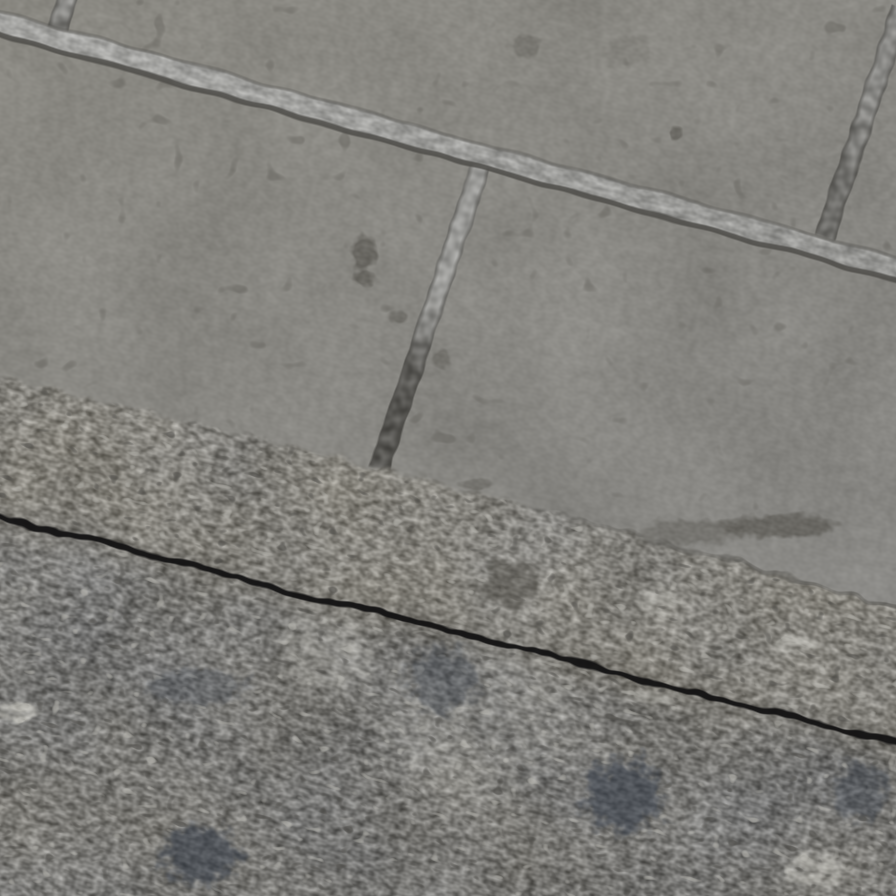
Reproduce this texture procedurally as a WebGL 2 fragment shader.

```glsl
#version 300 es
precision highp float;
// Smooth paving slabs with mortar joints above a coarse, cracked kerb stone.
// Line and segment distances place the edges; gradient noise gives the grain,
// and short lists of warped ellipses place the stains, gum spots and pale patches.
uniform vec2 u_resolution;
out vec4 fragColor;

const vec3 PAVING = vec3(0.535, 0.530, 0.510);
const vec3 KERB = vec3(0.520, 0.512, 0.488);
const vec3 KERB_FRONT = vec3(0.470, 0.467, 0.455);
const vec3 MORTAR = vec3(0.645, 0.645, 0.635);
const vec3 GROOVE = vec3(0.300, 0.295, 0.280);
const vec3 STAIN = vec3(0.350, 0.342, 0.320);
const vec3 GUM = vec3(0.280, 0.300, 0.330);
const vec3 PALE = vec3(0.720, 0.715, 0.690);
const vec3 CRACK = vec3(0.070, 0.068, 0.070);
const float MAIN_HALF = 0.0125;
const float CROSS_HALF = 0.0115;
const float CRACK_HALF = 0.0032;
const float SLOPE = -0.255;

// Ellipses: centre xy, radii zw
const vec4 STAINS[10] = vec4[10](
  vec4(0.406, 0.718, 0.016, 0.020), vec4(0.407, 0.689, 0.012, 0.010),
  vec4(0.443, 0.646, 0.013, 0.008), vec4(0.494, 0.601, 0.012, 0.012),
  vec4(0.530, 0.460, 0.018, 0.008), vec4(0.585, 0.948, 0.020, 0.014),
  vec4(0.700, 0.942, 0.028, 0.018), vec4(0.755, 0.850, 0.008, 0.008),
  vec4(0.770, 0.406, 0.062, 0.015), vec4(0.868, 0.413, 0.066, 0.014));
const float STAIN_STRENGTH[10] = float[10](
  0.65, 0.65, 0.45, 0.45, 0.40, 0.35, 0.18, 0.55, 0.40, 0.65);
const vec4 SPOTS[6] = vec4[6](
  vec4(0.569, 0.349, 0.032, 0.030), vec4(0.697, 0.112, 0.046, 0.044),
  vec4(0.224, 0.047, 0.046, 0.036), vec4(0.960, 0.117, 0.032, 0.034),
  vec4(0.495, 0.240, 0.042, 0.040), vec4(0.222, 0.233, 0.060, 0.022));
const float SPOT_STRENGTH[6] = float[6](0.70, 0.85, 0.80, 0.60, 0.50, 0.40);
const vec4 PATCHES[7] = vec4[7](
  vec4(0.530, 0.190, 0.110, 0.090), vec4(0.365, 0.270, 0.055, 0.045),
  vec4(0.910, 0.028, 0.035, 0.022), vec4(0.018, 0.205, 0.024, 0.012),
  vec4(0.736, 0.328, 0.025, 0.018), vec4(0.885, 0.281, 0.025, 0.012),
  vec4(0.735, 0.223, 0.030, 0.009));
const float PATCH_STRENGTH[7] = float[7](0.32, 0.42, 0.75, 0.90, 0.65, 0.65, 0.65);

vec2 gradient(vec2 cell) {
  vec3 h = fract(cell.xyx * vec3(0.1031, 0.1030, 0.0973));
  h += dot(h, h.yzx + 33.33);
  float a = 6.2832 * fract((h.x + h.y) * h.z);
  return vec2(cos(a), sin(a));
}

float noise(vec2 p) {
  vec2 i = floor(p), f = p - i, u = f * f * f * (f * (f * 6.0 - 15.0) + 10.0);
  vec2 e = vec2(1.0, 0.0);
  return mix(mix(dot(gradient(i), f), dot(gradient(i + e), f - e), u.x),
             mix(dot(gradient(i + e.yx), f - e.yx), dot(gradient(i + 1.0), f - 1.0), u.x), u.y);
}

float fbm(vec2 p) {
  float sum = 0.0, amp = 0.6;
  for (int i = 0; i < 4; i++) {
    sum += amp * noise(p);
    p = p * 2.03 + 17.3;
    amp *= 0.5;
  }
  return sum;
}

float band(float d, float halfWidth, float soft) {
  return 1.0 - smoothstep(halfWidth - soft, halfWidth + soft, abs(d));
}

float blob(vec2 p, vec4 e) {
  float d = length((p - e.xy) / e.zw) + 0.45 * noise(p * 55.0) + 0.25 * noise(p * 130.0);
  return 1.0 - smoothstep(0.65, 1.15, d);
}

// Mortar joint from a to b; grime rises from 0 to 1 where it is filled with dirt
void crossJoint(inout vec3 col, vec2 p, vec2 a, vec2 b, vec2 grime, float soft) {
  vec2 ab = b - a, dir = normalize(ab);
  float t = dot(p - a, ab) / dot(ab, ab);
  float d = dot(p - a, vec2(-dir.y, dir.x)) + 0.003 * noise(p * 50.0);
  float ends = smoothstep(-0.01, 0.0, t) * (1.0 - smoothstep(0.99, 1.01, t));
  float dirt = mix(grime.x, grime.y, smoothstep(0.40, 0.75, t + 0.2 * noise(p * 45.0)));
  vec3 fill = mix(MORTAR, GROOVE, dirt) + 0.17 * noise(p * 95.0);
  fill = mix(fill, GROOVE, 0.6 * smoothstep(0.5, 1.0, abs(d) / CROSS_HALF));
  col = mix(col, fill, ends * band(d, CROSS_HALF, soft));
}

void main() {
  vec2 p = gl_FragCoord.xy / u_resolution;
  float soft = max(0.0015, 0.8 / min(u_resolution.x, u_resolution.y));
  vec2 q = vec2(p.x + SLOPE * p.y, p.y - SLOPE * p.x); // along and across the kerb
  float fine = noise(q * vec2(150.0, 215.0));

  // Paving: soft mottling, fine grain and sparse pits
  vec3 paving = PAVING + 0.07 * fbm(p * 7.0) + 0.035 * noise(p * 85.0) + 0.025 * fine;
  paving += vec3(0.015, 0.012, 0.0) * (p.y - 0.7 - 0.4 * (p.x - 0.5));
  float pits = smoothstep(0.38, 0.60, noise(p * 48.0 + 5.0) + 0.3 * noise(p * 9.0));
  paving = mix(paving, STAIN, 0.35 * pits);
  for (int i = 0; i < 10; i++)
    paving = mix(paving, STAIN + 0.06 * fine, STAIN_STRENGTH[i] * blob(p, STAINS[i]));

  // Joints: cross joints first, then the long one with its shadowed lower lip
  crossJoint(paving, p, vec2(0.540, 0.825), vec2(0.423, 0.476), vec2(0.08, 0.88), soft);
  crossJoint(paving, p, vec2(1.006, 0.990), vec2(0.920, 0.735), vec2(0.30, 0.60), soft);
  crossJoint(paving, p, vec2(0.078, 1.010), vec2(0.060, 0.955), vec2(0.25, 0.50), soft);
  float joint = (p.y - 0.974 + 0.274 * p.x) * 0.964 + 0.004 * noise(p * 22.0);
  vec3 mortar = MORTAR - 0.06 * p.x + 0.16 * noise(q * vec2(45.0, 130.0)) + 0.08 * fine;
  paving = mix(paving, mortar, band(joint, MAIN_HALF, soft * 1.5));
  paving = mix(paving, GROOVE, 0.40 * band(joint - MAIN_HALF, 0.0018, soft));
  paving = mix(paving, GROOVE, 0.85 * band(joint + MAIN_HALF, 0.0030, soft));

  // Kerb: stretched aggregate with pale chips and dark hollows
  float crack = p.y - 0.423 + 0.253 * p.x + 0.006 * noise(p * 13.0) + 0.003 * noise(p * 55.0);
  float grain = 0.21 * noise(q * vec2(72.0, 120.0)) + 0.16 * fine + 0.11 * fbm(q * 9.0);
  vec3 kerb = mix(KERB_FRONT, KERB, smoothstep(-0.04, 0.01, crack)) + grain;
  kerb += vec3(0.02, 0.012, -0.008) * fbm(p * 6.0 + 31.0);
  float chips = noise(q * vec2(58.0, 95.0) + 9.0);
  for (int i = 0; i < 7; i++) {
    float cover = blob(p, PATCHES[i]) * (0.75 + 1.2 * chips);
    kerb = mix(kerb, PALE + 0.5 * grain, PATCH_STRENGTH[i] * clamp(cover, 0.0, 1.0));
  }
  kerb = mix(kerb, PALE, 0.60 * smoothstep(0.32, 0.55, chips));
  kerb = mix(kerb, GROOVE, 0.60 * smoothstep(0.32, 0.55, -chips));
  for (int i = 0; i < 6; i++) {
    vec3 tint = (i == 0 ? STAIN : GUM) + 0.35 * grain;
    kerb = mix(kerb, tint, SPOT_STRENGTH[i] * blob(p, SPOTS[i]));
  }

  // Worn border between slab and kerb, clearer towards the right
  float edge = p.y - 0.577 + 0.225 * p.x + 0.030 * p.x * p.x + 0.010 * noise(p * 38.0);
  vec3 col = mix(kerb, paving, smoothstep(-0.005, 0.005, edge));
  float lip = smoothstep(0.45, 0.95, p.x) * (0.6 + 0.8 * noise(p * 24.0));
  col = mix(col, GROOVE, 0.7 * lip * band(edge, 0.0025, soft));

  // Crack with a faint dirty halo
  col *= 1.0 - 0.16 * exp(-abs(crack) / 0.009);
  col = mix(col, CRACK, 0.95 * band(crack, CRACK_HALF + 0.002 * noise(p * 30.0), soft));
  fragColor = vec4(clamp(col, 0.0, 1.0), 1.0);
}
```
